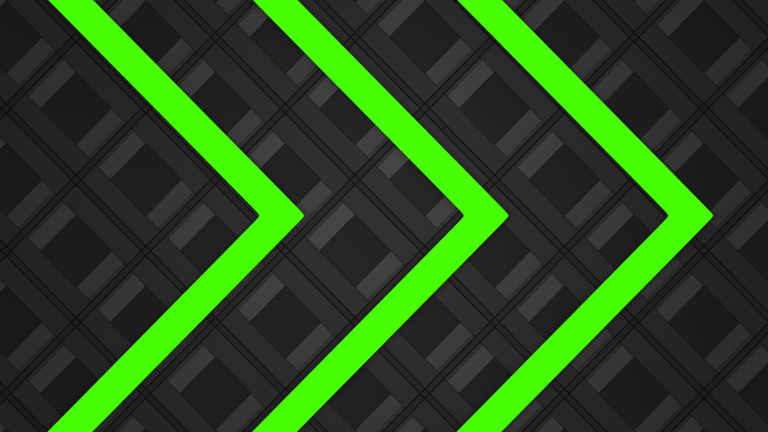
A Shadertoy shader for this background:

```glsl
#define CELL vec2(0.323, 0.330)
#define CELL_CENTER vec2(0.822, 0.419)
#define SQUARE_HALF 0.255
#define PATCH_END 0.425
#define SEAM_GAP 0.034
#define CHEVRON_FIRST 0.655
#define CHEVRON_STEP 0.4734
#define CHEVRON_HALF 0.052
#define CHEVRON_SLOPE 0.985
#define GREEN vec3(0.28, 1.0, 0.0)

// Soft coverage: 1 where d is negative, blended over one width
float fill(float d, float width) {
    return 1.0 - smoothstep(-0.5 * width, 0.5 * width, d);
}

float stroke(float d, float halfWidth, float width) {
    return fill(abs(d) - halfWidth, width);
}

// Diagonal weave: squares, bright patches, long straps and paired seams
float plaid(vec2 p, float pixel) {
    vec2 d = (p - CELL_CENTER) / CELL;
    vec2 uv = vec2(d.x - d.y, d.x + d.y);
    vec2 cell = fract(uv + 0.5) - 0.5;
    vec2 a = abs(cell);
    float w = pixel / 0.2315 * 1.3;

    float core = fill(max(a.x, a.y) - SQUARE_HALF, w);
    float column = fill(a.y - SQUARE_HALF, w);
    float patches = column * fill(a.x - PATCH_END, w) * (1.0 - core);

    float shade = 0.172 + 0.012 * column;
    shade = mix(shade, 0.235 - 0.02 * cell.x, patches);
    shade = mix(shade, 0.130 - 0.02 * cell.y, core);

    // Fine woven ribs
    shade += 0.004 * sin(uv.x * 125.0) * sin(uv.y * 125.0);

    // Thin borders of the straps and squares
    float border = stroke(a.y - SQUARE_HALF, 0.003, w);
    border = max(border, column * stroke(a.x - SQUARE_HALF, 0.002, w));
    border = max(border, 0.6 * column * stroke(a.x - PATCH_END, 0.002, w));
    shade *= 1.0 - 0.5 * border;

    // Two dark seams either side of each cell boundary
    vec2 toSeam = abs(0.5 - a);
    float channel = fill(min(toSeam.x, toSeam.y) - SEAM_GAP, w);
    shade = mix(shade, 0.135, 0.7 * channel);
    float seamX = stroke(toSeam.x - SEAM_GAP, 0.006, w);
    float seamY = stroke(toSeam.y - SEAM_GAP, 0.006, w);
    return mix(shade, 0.05, 0.85 * max(seamX, seamY));
}

// Signed distance to the nearest of three right-pointing chevrons
float chevrons(vec2 p) {
    float rise = p.y - 0.501;
    float q = p.x + CHEVRON_SLOPE * sqrt(rise * rise + 0.000012);
    float i = clamp(round((q - CHEVRON_FIRST) / CHEVRON_STEP), 0.0, 2.0);
    return (abs(q - CHEVRON_FIRST - i * CHEVRON_STEP) - CHEVRON_HALF) * 0.71;
}

void mainImage(out vec4 fragColor, in vec2 fragCoord) {
    float pixel = 1.0 / iResolution.y;
    vec2 p = fragCoord * pixel;

    // Cloth, brightest in the middle
    vec2 fromCenter = p - vec2(0.5 * iResolution.x * pixel, 0.5);
    float light = mix(1.12, 0.76, smoothstep(0.0, 1.0, length(fromCenter)));
    vec3 color = vec3(plaid(p, pixel) * light);

    // Contact shadow, then the bright bands
    float d = chevrons(p);
    color *= 1.0 - 0.35 * exp(-max(d, 0.0) * 180.0);
    color = mix(color, GREEN, fill(d, max(1.4 * pixel, 0.004)));

    fragColor = vec4(color, 1.0);
}
```
